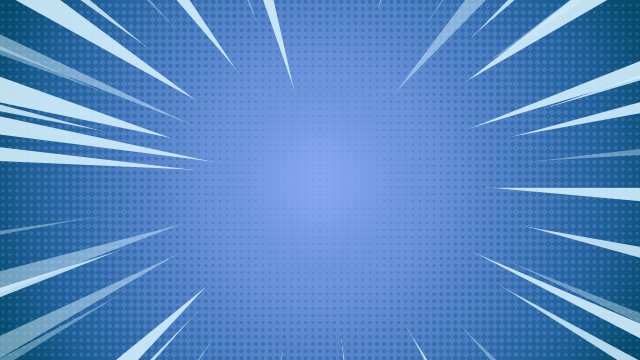
Give the GLSL for this background, as a Shadertoy shader.

```glsl
const float TAU = 6.2831853;
const vec3 PALE = vec3(0.83, 0.94, 0.99);

// Main blades: angle, tip distance, half-width growth; the first four are translucent
const vec3 BLADES[16] = vec3[16](
    vec3(0.86, 0.326, 0.065), vec3(2.735, 0.40, 0.035),
    vec3(3.45, 0.41, 0.055), vec3(3.622, 0.45, 0.05),
    vec3(0.332, 0.448, 0.045), vec3(0.593, 0.495, 0.07),
    vec3(0.222, 0.555, 0.042), vec3(1.85, 0.267, 0.055),
    vec3(2.22, 0.39, 0.06), vec3(2.57, 0.413, 0.065),
    vec3(2.867, 0.432, 0.07), vec3(2.973, 0.31, 0.042),
    vec3(3.061, 0.362, 0.036), vec3(3.894, 0.437, 0.07),
    vec3(5.843, 0.481, 0.037), vec3(6.238, 0.478, 0.045));

float hash(float n) {
    return fract(sin(n * 91.17 + 3.7) * 4375.85);
}

// Coverage of a wedge that opens outward from its tip
float blade(vec2 p, vec3 shape, float px) {
    vec2 dir = vec2(cos(shape.x), sin(shape.x));
    float along = dot(p, dir);
    float across = abs(p.x * dir.y - p.y * dir.x);
    return clamp(0.5 + (shape.z * (along - shape.y) - across) / px, 0.0, 1.0);
}

vec3 radialGradient(float r) {
    vec3 c = mix(vec3(0.52, 0.65, 0.94), vec3(0.42, 0.58, 0.86), smoothstep(0.0, 0.3, r));
    c = mix(c, vec3(0.32, 0.51, 0.78), smoothstep(0.25, 0.57, r));
    c = mix(c, vec3(0.22, 0.45, 0.69), smoothstep(0.5, 0.83, r));
    return mix(c, vec3(0.10, 0.36, 0.50), smoothstep(0.75, 1.03, r));
}

// Dark dots that grow outward until only light gaps remain
float halftone(vec2 p, float r, float px) {
    const float CELLS = 50.5;
    vec2 wave = cos(TAU * CELLS * p);
    float height = 0.5 + 0.25 * (wave.x + wave.y);
    float level = 1.0 - mix(0.06, 0.8, smoothstep(0.1, 1.05, r));
    float soft = 0.8 * CELLS * px;
    return smoothstep(level - soft, level + soft, height);
}

void mainImage(out vec4 fragColor, in vec2 fragCoord) {
    float px = 1.0 / iResolution.y;
    vec2 p = (fragCoord - 0.5 * iResolution.xy) * px;
    float r = length(p);

    // Glow and dots
    vec3 color = radialGradient(r);
    float dots = halftone(p, r, px);
    color -= vec3(0.09, 0.07, 0.08) * dots * mix(0.7, 1.0, smoothstep(0.1, 0.6, r));

    // Thin scattered blades around an oval clearing
    for (int i = 0; i < 28; i++) {
        float n = float(i);
        float angle = TAU * (n + 0.8 * hash(n)) / 28.0;
        float tip = length(vec2(0.6 * cos(angle), 0.43 * sin(angle))) + 0.1 * hash(n + 40.0);
        float growth = 0.018 + 0.03 * hash(n + 80.0);
        float opacity = i % 2 == 0 ? 0.4 : 0.85;
        color = mix(color, PALE, opacity * blade(p, vec3(angle, tip, growth), px));
    }

    // Main blades
    for (int i = 0; i < 16; i++) {
        float opacity = i < 4 ? 0.5 : 0.9;
        color = mix(color, PALE, opacity * blade(p, BLADES[i], px));
    }

    fragColor = vec4(color, 1.0);
}
```
